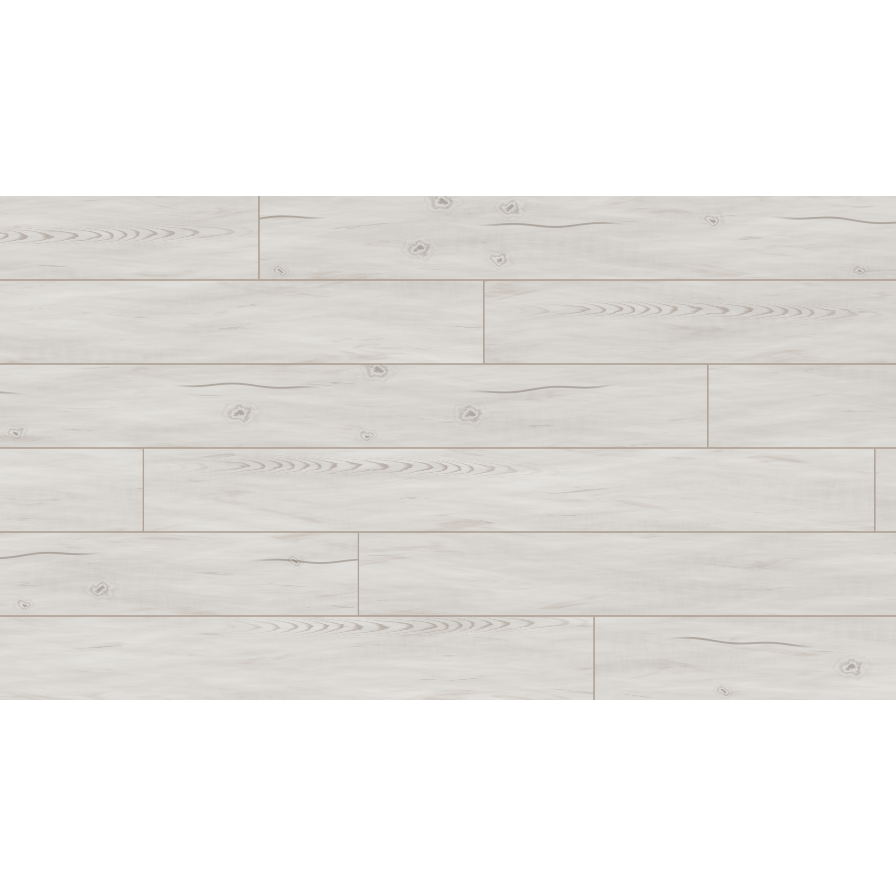
This texture is drawn by a Shadertoy shader. Its source:

```glsl
const vec2 PLANK = vec2(0.8164, 0.09375);
const float TOP = 0.78125;
const vec3 PALE = vec3(0.895, 0.887, 0.872);
const vec3 GREY = vec3(0.77, 0.755, 0.735);
const vec3 TAN = vec3(0.73, 0.67, 0.62);
const vec3 DARK = vec3(0.55, 0.51, 0.47);
const vec3 SEAM = vec3(0.66, 0.60, 0.55);

vec2 hash2(vec2 p) {
    vec3 q = fract(p.xyx * vec3(0.1031, 0.1030, 0.0973));
    q += dot(q, q.yzx + 33.33);
    return fract((q.xx + q.yz) * q.zy);
}

// Layered, warped sines, roughly -1 to 1
float waves(vec2 p) {
    float sum = 0.0, amp = 0.6;
    for (int i = 0; i < 4; i++) {
        p += 0.7 * sin(p.yx * 1.3 + float(i) * 2.1);
        sum += amp * sin(p.x + 1.7 * float(i)) * cos(p.y);
        p = mat2(1.6, 1.2, -1.2, 1.6) * p;
        amp *= 0.65;
    }
    return sum;
}

// Scattered knots in jittered cells: x is the halo, y the dark rings
vec2 knots(vec2 p, vec2 seed) {
    vec2 size = vec2(0.12, 0.05), cell = floor(p / size), result = vec2(0.0);
    for (int j = -1; j <= 1; j++)
    for (int i = -1; i <= 1; i++) {
        vec2 id = cell + vec2(i, j);
        vec2 rnd = hash2(id + seed);
        float present = step(hash2(id * 1.7 + seed + 41.0).x, 0.4);
        vec2 offset = p - (id + 0.2 + 0.6 * rnd) * size;
        offset += 0.0015 * sin(offset.yx * 420.0 + rnd * 6.0);
        float r = length(offset * vec2(0.8, 1.25)) / mix(0.006, 0.012, rnd.y);
        float halo = present * exp(-r * r);
        float rings = 0.5 + 0.5 * sin(r * 10.0 + 3.0 * waves(offset * 180.0));
        result = max(result, vec2(halo, halo * rings + 0.5 * present * exp(-12.0 * r * r)));
    }
    return result;
}

// Nested arches of grain along a line at height zero
float arches(vec2 p) {
    float wobble = 0.5 * sin(p.x * 37.0) + 0.35 * waves(p * vec2(30.0, 90.0));
    float bend = p.y / 0.0055;
    float phase = fract(p.x / 0.021 + bend * bend * 0.7 + wobble);
    float line = smoothstep(0.5, 0.85, phase) * (1.0 - smoothstep(0.88, 1.0, phase));
    return line * exp(-bend * bend * 0.6);
}

// kind: 0 knotty, 1 arched, 2 plain
vec3 wood(vec2 p, vec2 id, float kind) {
    vec2 rnd = hash2(id + 17.0), shift = rnd * 60.0;
    vec2 knot = kind < 0.5 ? knots(p, id * 13.0) : vec2(0.0);
    vec2 bent = p + vec2(0.0, 0.004 * knot.x + 0.0012 * sin(p.x * 23.0 + shift.x));

    // Broad tone, streaks and fine saw marks
    float broad = waves(bent * vec2(9.0, 46.0) + shift);
    float streak = waves(bent * vec2(16.0, 190.0) + shift.yx);
    float fine = waves(bent * vec2(55.0, 420.0) + shift);
    float saw = waves(p * vec2(380.0, 70.0) + shift);
    float tone = 0.37 + 0.16 * (rnd.x - 0.5) + 0.19 * broad + 0.13 * streak + 0.09 * fine;
    tone += 0.07 * saw * smoothstep(-0.2, 0.7, broad);
    vec3 color = mix(PALE, GREY, clamp(tone, -0.2, 1.2));

    // Warm worn patches, stronger along the plank edges
    float edge = 1.0 - smoothstep(0.0, 0.022, min(p.y, PLANK.y - p.y));
    float wear = waves(bent * vec2(15.0, 85.0) + shift + 9.0) + 0.3 * edge;
    color = mix(color, TAN, 0.38 * smoothstep(0.5, 1.1, wear) * (0.6 + 0.4 * fine));

    // Short dark scratches along the grain
    float scratch = smoothstep(0.65, 1.0, waves(bent * vec2(24.0, 260.0) + shift + 31.0));
    color = mix(color, DARK, 0.2 * scratch * smoothstep(-0.1, 0.6, streak));

    if (kind < 0.5) {
        // Knots and one wandering crack
        color = mix(color, PALE, 0.35 * knot.x);
        color = mix(color, DARK, 0.55 * clamp(knot.y, 0.0, 1.0));
        float path = PLANK.y * 0.7 + 0.005 * sin(p.x * 13.0 + shift.y) + 0.0015 * sin(p.x * 71.0);
        float crack = 1.0 - smoothstep(0.0003, 0.0018, abs(p.y - path));
        color = mix(color, DARK, 0.55 * crack * smoothstep(-0.1, 0.6, sin(p.x * 19.0 + shift.x)));
    } else if (kind < 1.5) {
        // Arched grain on part of the plank
        float center = PLANK.x * (0.3 - 0.45 * id.x);
        float fade = 1.0 - smoothstep(0.09, 0.24, abs(p.x - center));
        float height = PLANK.y * (0.55 + 0.07 * id.y) + 0.003 * sin(p.x * 9.0);
        color = mix(color, mix(TAN, DARK, 0.5), 0.6 * fade * arches(p - vec2(0.0, height)));
    }
    return color;
}

void mainImage(out vec4 fragColor, in vec2 fragCoord) {
    vec2 uv = fragCoord / iResolution.y;
    float pixel = 1.0 / iResolution.y;

    // Six rows, each with its own joint position
    float joints[6] = float[6](0.289, 0.540, 0.790, 0.160, 0.400, 0.663);
    float depth = (TOP - uv.y) / PLANK.y;
    float row = clamp(floor(depth), 0.0, 5.0);
    float along = (uv.x - joints[int(row)]) / PLANK.x;
    vec2 id = vec2(floor(along), row);
    vec2 local = vec2(fract(along), 1.0 - fract(depth)) * PLANK;
    float kind = mod(row - id.x + step(3.0, row), 3.0);
    vec3 color = wood(local, id, kind);

    // Seams between rows and at plank ends
    float rowGap = abs(depth - clamp(round(depth), 1.0, 5.0)) * PLANK.y;
    float endGap = min(local.x, PLANK.x - local.x);
    float gap = min(rowGap, endGap);
    color = mix(color, SEAM, 0.85 * (1.0 - smoothstep(0.0008 - 0.5 * pixel, 0.0008 + 0.5 * pixel, gap)));

    // White margins above and below the floor
    float outside = abs(uv.y - 0.5) - 3.0 * PLANK.y;
    color = mix(color, vec3(1.0), smoothstep(-0.5 * pixel, 0.5 * pixel, outside));
    fragColor = vec4(color, 1.0);
}
```
